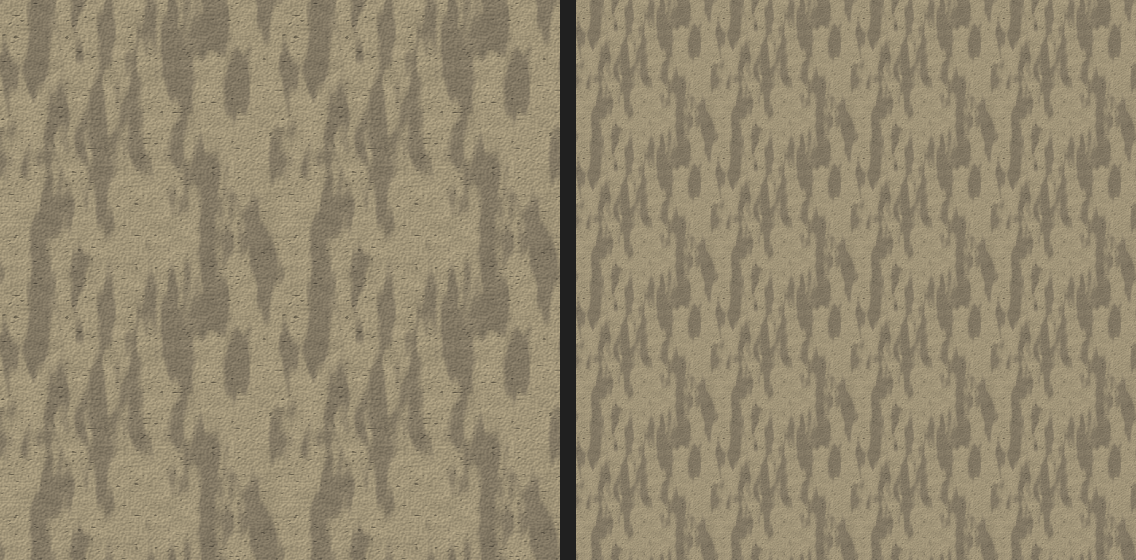
Left: one tile. Right: repeated 2 by 2.
Write a Shadertoy shader that draws this texture.

```glsl
#define REPEATS 2.0
#define STAIN_CELLS vec2(10.0, 3.0)
#define VEIN_CELLS vec2(5.0, 2.0)
#define STAIN_EDGE vec2(-0.06, 0.20)
#define GRAIN_CELLS vec2(104.0, 116.0)
#define PIT_CELLS vec2(44.0, 116.0)
#define RELIEF 0.17
#define GRAIN_TONE 0.08
#define PIT_DEPTH 0.28
#define LIGHT_STEP vec2(-0.0022, 0.0030)
#define PLASTER vec3(0.632, 0.584, 0.474)
#define STAIN vec3(0.508, 0.468, 0.390)

// Random unit gradient of a lattice point
vec2 gradientAt(vec2 cell, vec2 period, uint seed) {
    uvec2 q = uvec2(mod(cell, period));
    uint h = q.x * 1597u + q.y * 51749u + seed * 7919u;
    h = (h ^ (h >> 15)) * 73471u;
    h = (h ^ (h >> 13)) * 92821u;
    h ^= h >> 16;
    float angle = float(h & 65535u) * 6.28318 / 65536.0;
    return vec2(cos(angle), sin(angle));
}

// Gradient noise that wraps after one unit of p
float wrapNoise(vec2 p, vec2 period, uint seed) {
    p *= period;
    vec2 cell = floor(p), f = p - cell;
    vec2 u = f * f * f * (f * (f * 6.0 - 15.0) + 10.0);
    vec2 e = vec2(1.0, 0.0);
    float a = dot(gradientAt(cell, period, seed), f);
    float b = dot(gradientAt(cell + e.xy, period, seed), f - e.xy);
    float c = dot(gradientAt(cell + e.yx, period, seed), f - e.yx);
    float d = dot(gradientAt(cell + e.xx, period, seed), f - e.xx);
    return mix(mix(a, b, u.x), mix(c, d, u.x), u.y);
}

// Tall, soft-edged streaks joined by long veins
float stainMask(vec2 p) {
    p.x += 0.016 * wrapNoise(p, vec2(4.0, 7.0), 1u);
    float sum = 0.6 * (0.16 - abs(wrapNoise(p, VEIN_CELLS, 5u)));
    float weight = 0.85;
    vec2 cells = STAIN_CELLS;
    for (uint i = 0u; i < 3u; i++) {
        sum += weight * wrapNoise(p, cells, 14u + i);
        weight *= 0.5;
        cells *= 2.0;
    }
    return smoothstep(STAIN_EDGE.x, STAIN_EDGE.y, sum);
}

// Sparse, short horizontal cracks, gathered in patches
float pitMask(vec2 p) {
    float patches = wrapNoise(p, vec2(9.0, 12.0), 21u);
    float n = wrapNoise(p, PIT_CELLS, 22u) + 0.25 * patches;
    return smoothstep(0.34, 0.62, n);
}

// Surface height: pebbly grain with sunken cracks
float height(vec2 p) {
    float grain = wrapNoise(p, GRAIN_CELLS, 31u);
    grain += 0.5 * wrapNoise(p, floor(GRAIN_CELLS * 0.55), 32u);
    return grain - 0.5 * pitMask(p);
}

void mainImage(out vec4 fragColor, in vec2 fragCoord) {
    vec2 p = fract(fragCoord / iResolution.xy * REPEATS);

    // Base tone with faint mottling
    vec3 color = mix(PLASTER, STAIN, stainMask(p));
    color *= 1.0 + 0.08 * wrapNoise(p, vec2(14.0, 24.0), 41u);

    // Grain: raised parts paler, relief lit from the upper left
    float level = height(p);
    float slope = height(p + LIGHT_STEP) - level;
    color *= 1.0 + GRAIN_TONE * level - RELIEF * slope;

    // Shadow inside the cracks
    color *= 1.0 - PIT_DEPTH * pitMask(p);
    fragColor = vec4(color, 1.0);
}
```
